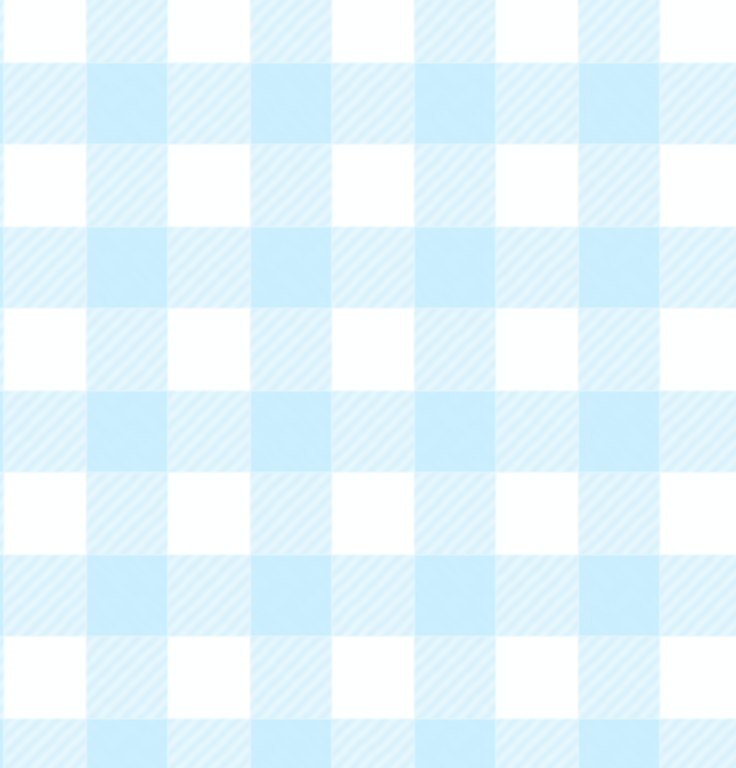
Write a Shadertoy shader that draws this pattern.

```glsl
// Pale blue gingham: vertical and horizontal bands cross on white cloth.
// Crossings are solid blue, single bands carry soft diagonal hatching, and
// layered sines add a faint waver and mottling. Lengths are canvas heights.

const float PERIOD = 0.21354;                   // one light and one tinted band
const float BAND_WIDTH = 0.1061;
const vec2 BAND_START = vec2(0.1123, 0.1715);   // left and lower band edges
const float EDGE_SOFTNESS = 0.0026;
const float HATCHES_PER_PERIOD = 10.0;
const float HATCH_SLOPE = 1.0;
const float HATCH_SOFTNESS = 0.26;              // fraction of hatch spacing
const float HATCH_WAVER = 0.07;                 // fraction of hatch spacing
const float MOTTLE = 0.004;

const vec3 CLOTH_WHITE = vec3(0.995, 1.0, 1.0);
const vec3 HATCH_LIGHT = vec3(0.902, 0.968, 0.996);
const vec3 HATCH_DARK = vec3(0.853, 0.946, 0.986);
const vec3 CROSSING_BLUE = vec3(0.795, 0.935, 0.995);

// Smooth irregular value, about -1 to 1
float layeredSines(vec2 p) {
    float a = sin(p.x * 1.0 + 1.7 * sin(p.y * 0.7));
    float b = sin(p.y * 1.3 + 1.4 * sin(p.x * 0.9 + 2.0));
    float c = sin((p.x + p.y) * 2.1 + a);
    return (a + b + c) / 3.0;
}

// Coverage of the repeating bands along each axis
vec2 bandCoverage(vec2 p, float soft) {
    vec2 fromCentre = p - BAND_START - 0.5 * BAND_WIDTH;
    vec2 offset = abs(mod(fromCentre + 0.5 * PERIOD, PERIOD) - 0.5 * PERIOD);
    return 1.0 - smoothstep(-soft, soft, offset - 0.5 * BAND_WIDTH);
}

// Soft diagonal lines rising to the right
float hatchCoverage(vec2 p, float pixel) {
    float phase = (p.x - HATCH_SLOPE * p.y) * HATCHES_PER_PERIOD / PERIOD;
    phase += HATCH_WAVER * layeredSines(p * 55.0);
    float distanceToLine = abs(fract(phase) - 0.5);
    float soft = max(HATCH_SOFTNESS, pixel * HATCHES_PER_PERIOD / PERIOD);
    return 1.0 - smoothstep(-soft, soft, distanceToLine - 0.25);
}

void mainImage(out vec4 fragColor, in vec2 fragCoord) {
    float pixel = 1.0 / iResolution.y;
    vec2 p = fragCoord * pixel;

    vec2 band = bandCoverage(p, max(EDGE_SOFTNESS, pixel));
    float crossing = band.x * band.y;
    float singleBand = band.x + band.y - 2.0 * crossing;

    // Hatched single bands first, then the solid crossings
    vec3 hatch = mix(HATCH_LIGHT, HATCH_DARK, hatchCoverage(p, pixel));
    vec3 color = mix(CLOTH_WHITE, hatch, singleBand);
    color = mix(color, CROSSING_BLUE, crossing);

    // Faint mottling on the dyed areas only
    color += MOTTLE * layeredSines(p * 140.0) * (singleBand + crossing);

    fragColor = vec4(clamp(color, 0.0, 1.0), 1.0);
}
```
